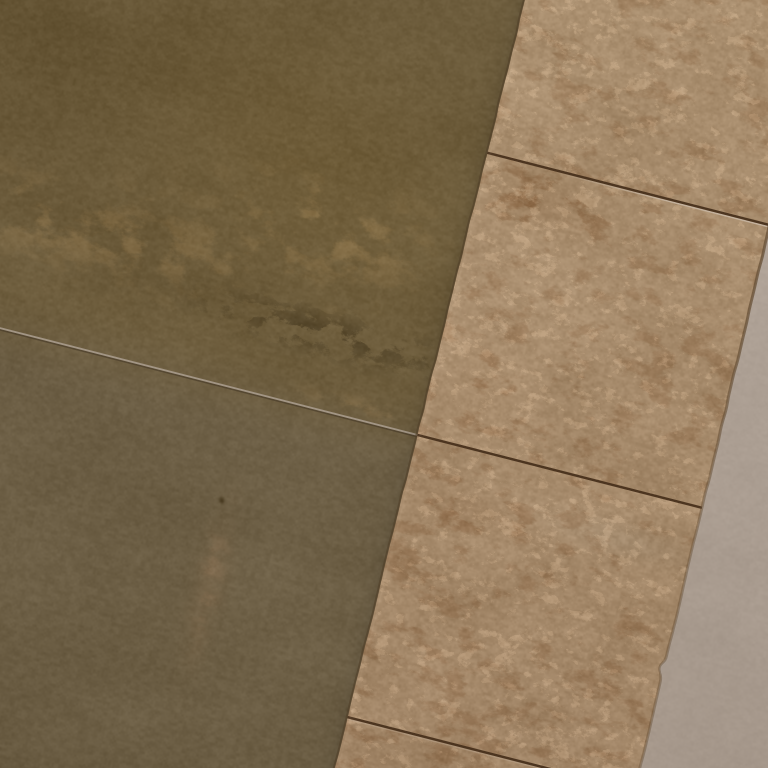
This texture is drawn by a WebGL 1 fragment shader. Its source:

```glsl
precision highp float;
// Slanted stone floor: a dark olive slab, a column of beige tiles and a pale strip.
// Sheared line distances place the joints; layered value noise, stretched along
// the joints, gives the mottling, stains and grain.
uniform vec2 u_resolution;

const float JOINT_SLOPE = 0.256;
const float ROW_HEIGHT = 0.3907;
const float TILT_SCALE = 0.97; // sheared offset to perpendicular distance

float hash(vec2 p) {
  vec3 q = fract(vec3(p.xyx) * 0.1031);
  q += dot(q, q.yzx + 33.33);
  return fract((q.x + q.y) * q.z);
}

float valueNoise(vec2 p) {
  vec2 cell = floor(p);
  vec2 f = fract(p);
  f = f * f * (3.0 - 2.0 * f);
  float low = mix(hash(cell), hash(cell + vec2(1.0, 0.0)), f.x);
  float high = mix(hash(cell + vec2(0.0, 1.0)), hash(cell + 1.0), f.x);
  return mix(low, high, f.y);
}

// Fractal noise, centred on zero.
float fbm(vec2 p) {
  float sum = 0.0;
  float gain = 0.5;
  for (int i = 0; i < 5; i++) {
    sum += gain * (valueNoise(p) - 0.5);
    p = mat2(1.6, 1.2, -1.2, 1.6) * p + 17.3;
    gain *= 0.55;
  }
  return sum;
}

float stroke(float d, float halfWidth, float px) {
  return clamp((halfWidth - abs(d)) / px + 0.5, 0.0, 1.0);
}

// Soft elliptical spot, sheared to follow the joints.
float spot(vec2 p, vec2 center, vec2 radius) {
  vec2 d = p - center;
  d.y += JOINT_SLOPE * d.x;
  d /= radius;
  return exp(-dot(d, d));
}

vec3 darkSlab(vec2 uv, vec2 stone, float row, float grain) {
  float lower = smoothstep(0.45, 0.33, row);
  vec3 color = mix(vec3(0.425, 0.360, 0.235), vec3(0.425, 0.370, 0.270), lower);
  color += vec3(0.012, 0.006, -0.008) * spot(uv, vec2(0.42, 0.78), vec2(0.22, 0.18));
  color -= 0.035 * spot(uv, vec2(0.0, 1.0), vec2(0.25, 0.18));
  color -= 0.025 * spot(uv, vec2(0.05, 0.0), vec2(0.45, 0.12));
  color += 0.055 * fbm(stone * vec2(7.0, 14.0)) + 0.035 * grain;

  // Pale worn bands and the dark scuffed streak
  float flecks = smoothstep(-0.06, 0.22, fbm(stone * vec2(32.0, 48.0) + 5.0));
  float worn = spot(uv, vec2(0.12, 0.70), vec2(0.24, 0.055));
  worn += spot(uv, vec2(0.44, 0.70), vec2(0.13, 0.06));
  worn += 0.8 * spot(uv, vec2(0.47, 0.47), vec2(0.08, 0.012));
  color += vec3(0.085, 0.065, 0.045) * worn * flecks;
  float scuff = spot(uv, vec2(0.43, 0.565), vec2(0.15, 0.027));
  float marks = smoothstep(-0.04, 0.13, fbm(stone * vec2(48.0, 70.0) + 21.0));
  color -= vec3(0.105, 0.095, 0.075) * scuff * marks;

  // Reddish vertical smear and a lone pit
  vec2 smear = vec2(uv.x - 0.25 * (uv.y - 0.24), uv.y);
  vec2 d = (smear - vec2(0.272, 0.24)) / vec2(0.018, 0.08);
  color += vec3(0.075, 0.045, 0.035) * exp(-dot(d, d)) * (0.4 + 0.6 * flecks);
  color -= 0.13 * spot(uv, vec2(0.289, 0.348), vec2(0.004));
  return color;
}

vec3 beigeTile(vec2 uv, vec2 stone, float row, float grain) {
  float tileId = floor(row / ROW_HEIGHT);
  vec2 p = stone + tileId * vec2(3.7, 5.1);
  vec3 color = mix(vec3(0.635, 0.525, 0.405), vec3(0.665, 0.560, 0.435), uv.y);
  color += 0.09 * fbm(p * vec2(9.0, 15.0)) + 0.055 * grain;
  float veins = smoothstep(0.02, 0.24, fbm(p * vec2(30.0, 52.0)));
  color -= vec3(0.045, 0.058, 0.062) * veins;
  float flecks = smoothstep(0.08, 0.24, fbm(p * vec2(70.0, 95.0) + 9.0));
  color += vec3(0.065, 0.060, 0.055) * flecks;

  // Rusty clouds near the tile tops, and a pale patch
  float rust = spot(uv, vec2(0.71, 0.735), vec2(0.065, 0.035));
  rust += 0.7 * spot(uv, vec2(0.61, 0.335), vec2(0.08, 0.025));
  rust += 0.4 * spot(uv, vec2(0.63, 0.50), vec2(0.05, 0.07));
  color -= vec3(0.055, 0.070, 0.075) * rust * (0.45 + 0.8 * veins);
  color += vec3(0.015, 0.025, 0.032) * spot(uv, vec2(0.80, 0.30), vec2(0.09, 0.022));
  return color;
}

void main() {
  vec2 uv = gl_FragCoord.xy / u_resolution;
  float px = 1.0 / min(u_resolution.x, u_resolution.y);
  float row = uv.y + JOINT_SLOPE * uv.x - 0.1821;
  vec2 stone = vec2(uv.x - 0.25 * uv.y, row) + 2.0;
  float grain = valueNoise(stone * vec2(150.0, 210.0)) - 0.5;
  grain += 0.6 * (valueNoise(stone * 340.0) - 0.5);

  // Signed distances to the two long seams and to the cross joints
  float wobble = 0.0012 * (valueNoise(vec2(uv.y * 45.0, 3.0)) - 0.5);
  float seam = (uv.x - 0.436 - 0.2476 * uv.y) * TILT_SCALE + wobble;
  float chip = 0.006 * spot(uv, vec2(0.862, 0.130), vec2(0.012, 0.009));
  float strip = (uv.x - 0.8333 - 0.2388 * uv.y) * TILT_SCALE + wobble + chip;
  float joint = (fract(row / ROW_HEIGHT + 0.5) - 0.5) * ROW_HEIGHT * TILT_SCALE;
  float slabJoint = (row - ROW_HEIGHT) * TILT_SCALE;

  // Dark slab with its pale joint
  vec3 slab = darkSlab(uv, stone, row, grain);
  slab = mix(slab, vec3(0.27, 0.22, 0.15), 0.6 * stroke(slabJoint + 0.0020, 0.0013, px));
  slab = mix(slab, vec3(0.66, 0.61, 0.55), 0.9 * stroke(slabJoint, 0.0012, px));
  slab *= 1.0 - 0.12 * exp(-abs(seam) * 90.0);

  // Beige tiles with dark joints, glinting on the upper right one
  vec3 tile = beigeTile(uv, stone, row, grain);
  float glint = smoothstep(0.68, 0.9, uv.x) * step(0.6, row) + 0.35 * step(row, 0.2);
  tile = mix(tile, vec3(0.77, 0.70, 0.62), glint * stroke(joint + 0.0024, 0.0011, px));
  tile = mix(tile, vec3(0.28, 0.19, 0.11), 0.95 * stroke(joint, 0.0016, px));
  tile += 0.035 * exp(-abs(seam - 0.004) * 350.0);

  // Pale strip
  vec3 pale = mix(vec3(0.645, 0.590, 0.540), vec3(0.690, 0.640, 0.595), uv.y * 1.5);
  pale += 0.025 * fbm(stone * 18.0) + 0.018 * grain;

  vec3 color = mix(slab, tile, clamp(seam / px + 0.5, 0.0, 1.0));
  color = mix(color, vec3(0.32, 0.25, 0.16), 0.6 * stroke(seam + 0.001, 0.0014, px));
  color = mix(color, pale, clamp(strip / px + 0.5, 0.0, 1.0));
  float seamShade = 0.45 + 0.3 * smoothstep(0.25, 0.65, uv.y);
  color = mix(color, vec3(0.40, 0.31, 0.21), seamShade * stroke(strip, 0.0019, px));
  gl_FragColor = vec4(color, 1.0);
}
```
